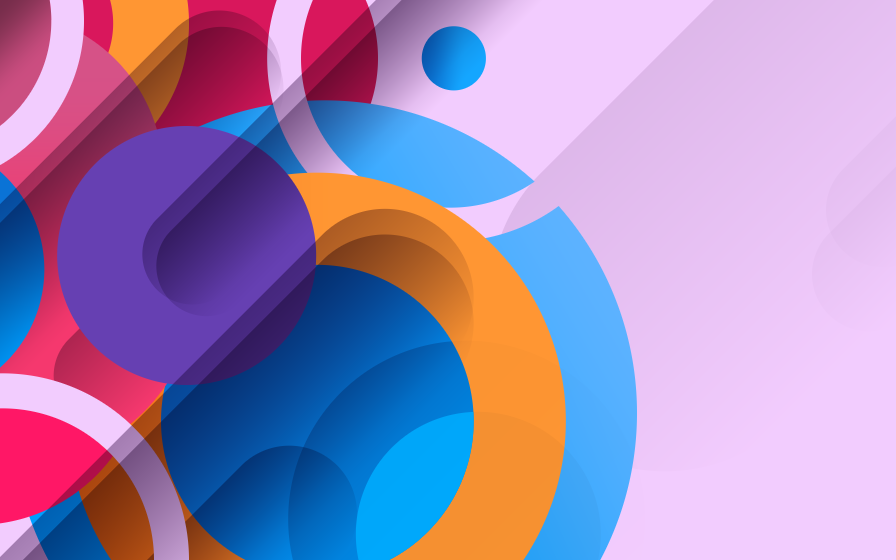
This background is drawn by a Shadertoy shader. Its source:

```glsl
// Overlapping discs and rings crossed by long diagonal shadows on pale pink paper.

const float HEIGHT = 4.8;                     // canvas height in design units
const vec2 UP_RIGHT = vec2(0.7071, 0.7071);
const vec2 FALL = vec2(0.7071, -0.7071);      // direction in which shadows fade
const vec3 SHADOW = vec3(0.35, 0.22, 0.40);

const vec3 PINK = vec3(0.95, 0.80, 0.995);
const vec3 CRIMSON = vec3(0.85, 0.09, 0.36);
const vec3 HOT_RED = vec3(1.0, 0.09, 0.40);
const vec3 ROSE = vec3(0.84, 0.32, 0.53);
const vec3 ORANGE = vec3(1.0, 0.59, 0.20);
const vec3 AZURE = vec3(0.0, 0.62, 1.0);
const vec3 SKY = vec3(0.37, 0.70, 1.0);
const vec3 DEEP_BLUE = vec3(0.04, 0.45, 0.84);
const vec3 VIOLET = vec3(0.40, 0.25, 0.70);

// Smooth coverage of a signed distance; w is one pixel wide.
float cover(float d, float w) {
    return clamp(0.5 - d / w, 0.0, 1.0);
}

float disc(vec2 p, vec2 centre, float r, float w) {
    return cover(length(p - centre) - r, w);
}

float ring(vec2 p, vec2 centre, float inner, float outer, float w) {
    return disc(p, centre, outer, w) * (1.0 - disc(p, centre, inner, w));
}

// Half-infinite capsule shadow, dark on its upper left side.
// A zero direction turns the capsule into a disc.
vec3 shade(vec3 col, vec2 p, vec2 head, float r, vec2 dir, float strength, float w) {
    vec2 q = p - head;
    float d = length(q - dir * max(dot(q, dir), 0.0)) - r;
    float fade = clamp(0.5 - 0.5 * dot(q, FALL) / r, 0.0, 1.0);
    return col * mix(vec3(1.0), SHADOW, strength * fade * cover(d, w));
}

// Two stepped shadows, the second shifted by offset.
vec3 twinShade(vec3 col, vec2 p, vec2 head, vec2 offset, float r, vec2 dir,
               float strength, float w) {
    for (int i = 0; i < 2; i++) {
        col = shade(col, p, head + offset * float(i), r, dir, strength, w);
    }
    return col;
}

vec3 paper(vec2 p, float w) {
    vec3 col = shade(PINK, p, vec2(5.70, 2.26), 1.50, UP_RIGHT, 0.13, w);
    return twinShade(col, p, vec2(7.57, 3.00), vec2(-0.12, -0.55), 0.49,
                     UP_RIGHT, 0.035, w);
}

vec3 violetShade(vec3 col, vec2 p, float w) {
    return twinShade(col, p, vec2(1.65, 2.62), vec2(0.12, -0.10), 0.43,
                     UP_RIGHT, 0.48, w);
}

// Upper right: crimson disc, wide blue disc and the pale ring cutting it.
vec3 upperShapes(vec3 col, vec3 pale, vec2 p, float w) {
    vec2 ringCentre = vec2(3.86, 4.30);
    col = mix(col, CRIMSON, disc(p, vec2(2.00, 4.30), 1.24, w));
    vec3 blue = mix(AZURE, SKY, smoothstep(2.5, 7.0, p.x + 0.6 * p.y));
    col = mix(col, blue, disc(p, vec2(2.78, 1.26), 2.68, w));
    col = mix(col, pale, ring(p, ringCentre, 1.28, 1.57, w));
    vec3 ball = mix(DEEP_BLUE, vec3(0.08, 0.65, 1.0), smoothstep(3.6, 4.0, p.x));
    return mix(col, ball, disc(p, vec2(3.89, 4.30), 0.275, w));
}

// Centre: orange ring with a blue heart and translucent circles.
vec3 centreShapes(vec3 col, vec2 p, float w) {
    vec2 centre = vec2(2.72, 1.19);
    vec3 orange = mix(vec3(0.96, 0.43, 0.08), ORANGE, smoothstep(0.5, 3.0, p.x));
    col = mix(col, orange, disc(p, centre, 2.13, w));
    float heart = disc(p, centre, 1.34, w);
    vec3 blue = mix(DEEP_BLUE, AZURE, smoothstep(-0.9, 1.3, dot(p - centre, FALL)));
    col = mix(col, blue, heart);
    col = shade(col, p, vec2(4.00, 0.35), 1.53, vec2(0.0), mix(0.03, 0.30, heart), w);
    float glow = disc(p, vec2(4.10, 0.22), 1.05, w);
    col = mix(col, vec3(0.0, 0.68, 1.0), 0.85 * glow * heart);
    col *= 1.0 - 0.03 * glow * (1.0 - heart);
    return shade(col, p, vec2(2.48, 0.40), 0.58, -UP_RIGHT, 0.50, w);
}

// Left side: orange and pale rings, rosy discs and a blue disc.
vec3 leftShapes(vec3 col, vec3 pale, vec2 p, float w) {
    vec2 arc = vec2(0.20, 4.60), topRing = vec2(-0.70, 4.62);
    col = mix(col, ORANGE, disc(p, arc, 1.42, w));
    col = mix(col, CRIMSON, disc(p, arc, 0.77, w));
    vec3 rose = mix(vec3(0.96, 0.22, 0.43), ROSE, smoothstep(2.4, 4.2, p.y));
    vec3 red = shade(rose, p, vec2(0.90, 1.58), 0.44, UP_RIGHT, 0.45, w);
    col = mix(col, red, disc(p, vec2(0.10, 2.40), 1.60, w));
    col = mix(col, rose, disc(p, vec2(0.0, 3.30), 1.40, w) * step(2.2, p.y));
    vec3 blue = mix(AZURE, DEEP_BLUE, smoothstep(1.8, 3.2, p.y));
    col = mix(col, blue, disc(p, vec2(-0.74, 2.49), 1.12, w));
    vec3 inside = ROSE * mix(0.95, 0.55, smoothstep(3.9, 4.8, p.y - p.x));
    col = mix(col, inside, disc(p, topRing, 1.14, w));
    col = mix(col, pale, ring(p, topRing, 1.14, 1.42, w));
    col = twinShade(col, p, vec2(1.88, 4.18), vec2(0.02, -0.14), 0.53,
                    -UP_RIGHT, 0.45, w);
    // Bottom corner: hot red lens inside a pale ring.
    vec2 corner = vec2(0.02, 0.0);
    float lens = max(length(p - vec2(-0.20, 1.75)) - 1.45, length(p - corner) - 1.30);
    col = mix(col, HOT_RED, cover(lens, w));
    return mix(col, pale, ring(p, corner, 1.30, 1.60, w));
}

void mainImage(out vec4 fragColor, in vec2 fragCoord) {
    float w = HEIGHT / iResolution.y;
    vec2 p = fragCoord * w;
    vec3 pale = paper(p, w);
    vec3 col = violetShade(upperShapes(pale, pale, p, w), p, w);
    col = leftShapes(centreShapes(col, p, w), pale, p, w);
    vec3 violet = violetShade(VIOLET, p, w);
    col = mix(col, violet, disc(p, vec2(1.60, 2.61), 1.11, w));
    col = twinShade(col, p, vec2(3.30, 2.25), vec2(0.0, -0.22), 0.76,
                    -UP_RIGHT, 0.50, w);
    fragColor = vec4(col, 1.0);
}
```
